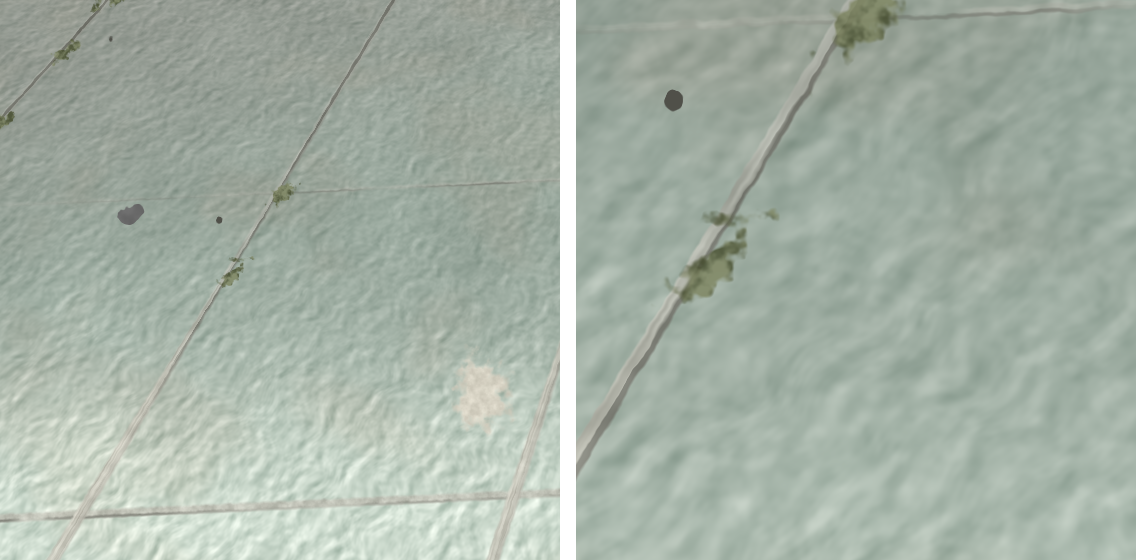
Left: the whole. Right: its middle third, enlarged.
Reproduce this texture procedurally as a Shadertoy shader.

```glsl
// Worn green paving slabs in perspective, with pale joints, moss, a chip and a bleached stain.

// Perspective: slant of the rows, horizon height, vanishing point, slab scale
const float ROW_SLANT = 0.0455;
const float HORIZON = 2.6875;
const float VANISH_X = 1.81;
const float SLABS_ACROSS = 3.373;
const float FIRST_JOINT = 2.16;
const float NEAR_ROW = 0.3827;      // inverse depth of the nearest cross joint
const float ROW_STEP = 0.1042;      // inverse depth from one cross joint to the next

// Surface
const vec3 FAR_GREY = vec3(0.585, 0.61, 0.577);
const vec3 MID_GREEN = vec3(0.598, 0.658, 0.615);
const vec3 NEAR_GREEN = vec3(0.80, 0.855, 0.805);
const vec3 WARM_WEAR = vec3(0.85, 0.855, 0.785);
const vec3 RELIEF_TINT = vec3(1.08, 0.94, 0.98);
const float RELIEF_FAR = 0.125;
const float RELIEF_NEAR = 0.30;
const float GRAIN = 0.04;
const vec2 STREAK_SCALE = vec2(38.0, 80.0);
const vec2 STREAK_DIR = vec2(0.68, 0.733);

// Joints and marks
const vec3 JOINT_PALE = vec3(0.775, 0.765, 0.72);
const vec3 JOINT_GREY = vec3(0.68, 0.69, 0.655);
const vec3 JOINT_DARK = vec3(0.39, 0.39, 0.36);
const vec3 MOSS_DARK = vec3(0.27, 0.30, 0.18);
const vec3 MOSS_LIGHT = vec3(0.50, 0.53, 0.39);
const vec3 CHIP_GREY = vec3(0.41, 0.41, 0.41);
const vec3 STAIN_CREAM = vec3(0.87, 0.84, 0.78);
const vec2 CHIP_AT = vec2(0.232, 0.617);
const vec2 STAIN_AT = vec2(0.862, 0.297);
const float SPECK_CELLS = 9.0;
const float SPECK_CHANCE = 0.07;

float hash(vec2 p) {
    vec3 h = fract(vec3(p.xyx) * 0.1031);
    h += dot(h, h.yzx + 33.33);
    return fract((h.x + h.y) * h.z);
}

float noise(vec2 p) {
    vec2 i = floor(p), f = fract(p);
    f = f * f * (3.0 - 2.0 * f);
    return mix(mix(hash(i), hash(i + vec2(1, 0)), f.x),
               mix(hash(i + vec2(0, 1)), hash(i + vec2(1, 1)), f.x), f.y);
}

float fbm(vec2 p) {
    float sum = 0.0, amp = 0.55;
    for (int i = 0; i < 3; i++) {
        sum += amp * noise(p);
        p = mat2(1.6, 1.2, -1.2, 1.6) * p + 7.3;
        amp *= 0.5;
    }
    return sum;
}

// Canvas position to slab units; z is the depth
vec3 slabCoords(vec2 p) {
    float depth = HORIZON - p.y + ROW_SLANT * p.x;
    float v = (1.0 / depth - NEAR_ROW) / ROW_STEP;
    float u = SLABS_ACROSS * (p.x - VANISH_X) / depth + FIRST_JOINT;
    u += 0.021 * u * (u - 1.0) + 0.01 * (v - 0.9);  // uneven laying
    return vec3(u, v, depth);
}

// Streaky height of the cast surface
float surfaceHeight(vec2 g) {
    g += 0.014 * (vec2(noise(g * 26.0), noise(g * 26.0 + 41.0)) - 0.5);
    vec2 along = vec2(dot(g, STREAK_DIR), dot(g, vec2(-STREAK_DIR.y, STREAK_DIR.x)));
    return fbm(along * STREAK_SCALE + 90.0);
}

// Antialiased coverage of a band of the given half width
float band(float dist, float halfWidth, float aa) {
    return 1.0 - smoothstep(halfWidth - aa, halfWidth + aa, abs(dist));
}

void mainImage(out vec4 fragColor, in vec2 fragCoord) {
    vec2 p = fragCoord / iResolution.xy;
    float aa = 1.0 / iResolution.y;
    vec3 slab = slabCoords(p);
    float u = slab.x, v = slab.y, depth = slab.z;
    vec2 ground = vec2(0.61 * u + 0.36 * v, 0.56 * v);
    float near = 1.0 - smoothstep(0.06, 0.60, p.y + 0.12 * (noise(p * 6.0) - 0.5));
    float grain = noise(ground * vec2(120.0, 160.0) + 20.0);
    float rough = fbm(p * 48.0 + 30.0) - 0.48;
    float ragged = fbm(p * 95.0 + 60.0) - 0.48;

    // Slab colour, wear and relief
    vec3 col = mix(MID_GREEN, FAR_GREY, smoothstep(0.5, 1.05, p.y - 0.25 * p.x + 0.1));
    col = mix(col, NEAR_GREEN, near);
    col += 0.02 * (hash(floor(slab.xy) + 17.0) - 0.5) + 0.07 * (fbm(ground * 9.0) - 0.48);
    float wear = smoothstep(0.45, 0.75, fbm(ground * 7.0 + 11.0));
    col = mix(col, WARM_WEAR * mix(0.74, 1.0, near), 0.35 * wear);
    float relief = surfaceHeight(ground) - surfaceHeight(ground + vec2(-0.005, 0.006));
    col += RELIEF_TINT * (relief * mix(RELIEF_FAR, RELIEF_NEAR, near) + GRAIN * (grain - 0.5));

    // Cross joints: wide and pale nearby, thin and faint farther off
    float row = round(v);
    bool nearRow = row < 0.5;
    float rowDist = (v - row) * ROW_STEP * depth * depth + 0.003 * ragged;
    float rowHalf = nearRow ? 0.0072 : 0.0026;
    float rowFade = nearRow ? 0.8 : mix(0.2, 0.6, p.x) * smoothstep(0.1, 0.6, noise(p * 22.0));
    vec3 rowCol = mix(JOINT_GREY, JOINT_PALE, nearRow ? 0.75 : 0.3);
    col = mix(col, rowCol + 0.25 * ragged, rowFade * band(rowDist, rowHalf, 2.0 * aa));
    float crack = band(rowDist + 0.7 * rowHalf, 0.25 * rowHalf + 0.0005, 1.5 * aa);
    float crackFade = nearRow ? mix(0.7, 0.25, p.x) : mix(0.15, 0.75, p.x);
    col = mix(col, JOINT_DARK, crack * crackFade * smoothstep(0.1, 0.8, noise(p * 18.0 + 5.0)));

    // Long joints: pale mortar narrowing into a dark open gap
    float line = round(u);
    float lineDist = 0.84 * (u - line) * depth / SLABS_ACROSS + 0.003 * ragged;
    float lineHalf = mix(0.0098, 0.0045, smoothstep(-0.05, 0.7, v));
    float streak = noise(vec2(lineDist * 420.0, v * 14.0)) - 0.5;
    float side = lineDist / lineHalf;
    float open = smoothstep(0.85, 1.5, v);
    vec3 lineCol = mix(JOINT_PALE, JOINT_GREY, smoothstep(0.2, 1.0, v)) + 0.16 * streak;
    float gap = smoothstep(0.1, 0.5, side + 1.0 * open + 0.7 * streak);
    lineCol = mix(lineCol, JOINT_DARK, gap * mix(0.15, 0.85, smoothstep(0.1, 0.7, v)));
    lineCol = mix(lineCol, JOINT_GREY, 0.7 * open * smoothstep(0.3, 0.7, side));
    col = mix(col, lineCol + 0.15 * rough, 0.88 * band(lineDist, lineHalf, 1.7 * aa));

    // Bleached stain and grey chip, both with ragged rims
    float stain = length((p - STAIN_AT) * vec2(1.15, 0.85)) + 0.06 * rough + 0.03 * ragged;
    col = mix(col, STAIN_CREAM + 0.2 * ragged, 0.85 * (1.0 - smoothstep(0.036, 0.064, stain)));
    vec2 c = p - CHIP_AT;
    float chip = length(vec2(0.85 * c.x + 0.5 * c.y, 1.4 * c.y - 0.7 * c.x)) + 0.02 * rough;
    col = mix(col, CHIP_GREY + 0.1 * rough, 1.0 - smoothstep(0.025 - aa, 0.025 + aa, chip));

    // Moss tufts, stepping one row farther on each joint to the left
    for (int i = 0; i < 3; i++) {
        float fi = float(i);
        float tuftV = 1.0 - 0.31 * fi - line;
        float size = (0.034 - 0.008 * fi) * smoothstep(0.3, 0.65, tuftV);
        vec2 d = vec2(lineDist * 1.8 - 0.010, (v - tuftV) * 0.5);
        float tuft = length(d) + 0.05 * rough + 0.05 * ragged;
        float mask = (1.0 - smoothstep(size - 0.014, size, tuft)) * step(0.001, size);
        vec3 moss = mix(MOSS_DARK, MOSS_LIGHT, smoothstep(0.25, 0.7, fbm(p * 110.0)));
        col = mix(col, moss, 0.85 * mask);
    }

    // Scattered dark specks
    vec2 cell = floor(p * SPECK_CELLS);
    vec2 speckAt = 0.2 + 0.6 * vec2(hash(cell + 3.1), hash(cell + 8.7));
    float speck = length(fract(p * SPECK_CELLS) - speckAt) / SPECK_CELLS + 0.01 * ragged;
    float speckOn = step(hash(cell + 51.0), SPECK_CHANCE) * step(0.55, p.y);
    col = mix(col, JOINT_DARK * 0.8, speckOn * (1.0 - smoothstep(0.004 - aa, 0.004 + aa, speck)));

    fragColor = vec4(clamp(col, 0.0, 1.0), 1.0);
}
```
